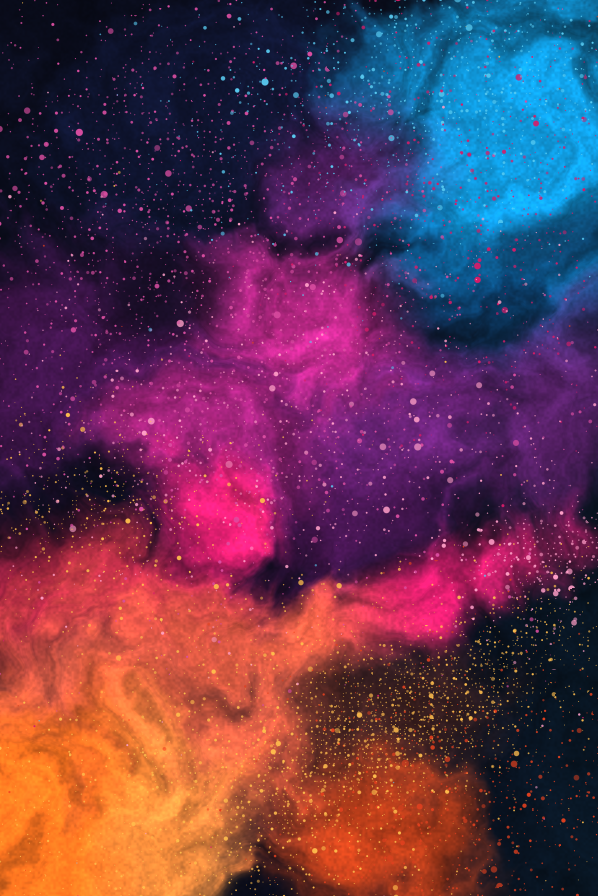
Reproduce this background procedurally as a Shadertoy shader.

```glsl
// Bursting clouds of coloured powder on a dark ground, cyan above and orange below.
// Soft ellipses eroded by warped fractal noise are layered from back to front,
// then jittered grids of round specks are scattered inside soft regions.

const vec3 NIGHT   = vec3(0.035, 0.045, 0.10);
const vec3 CYAN    = vec3(0.06, 0.60, 0.86);
const vec3 BLUE    = vec3(0.05, 0.36, 0.62);
const vec3 PLUM    = vec3(0.27, 0.08, 0.31);
const vec3 VIOLET  = vec3(0.45, 0.15, 0.51);
const vec3 MAGENTA = vec3(0.80, 0.17, 0.57);
const vec3 HOTPINK = vec3(0.98, 0.13, 0.48);
const vec3 CRIMSON = vec3(0.80, 0.15, 0.31);
const vec3 CORAL   = vec3(0.96, 0.40, 0.28);
const vec3 ORANGE  = vec3(1.00, 0.46, 0.12);
const vec3 AMBER   = vec3(1.00, 0.62, 0.28);
const vec3 RUST    = vec3(0.76, 0.25, 0.10);
const vec3 GOLD    = vec3(1.00, 0.74, 0.30);
const vec3 BLUSH   = vec3(1.00, 0.62, 0.78);

float hash(vec2 p) {
    vec3 q = fract(p.xyx * 0.1031);
    q += dot(q, q.yzx + 33.33);
    return fract((q.x + q.y) * q.z);
}

float noise(vec2 p) {
    vec2 i = floor(p), f = fract(p);
    f = f * f * (3.0 - 2.0 * f);
    float low = mix(hash(i), hash(i + vec2(1, 0)), f.x);
    float high = mix(hash(i + vec2(0, 1)), hash(i + vec2(1, 1)), f.x);
    return mix(low, high, f.y);
}

float fbm(vec2 p) {
    float sum = 0.0, amp = 0.5;
    for (int i = 0; i < 5; i++) {
        sum += amp * noise(p);
        p = mat2(1.6, 1.2, -1.2, 1.6) * p + 7.3;
        amp *= 0.5;
    }
    return sum;
}

// Tilted ellipse: 0 at the centre, 1 on the rim
float ellipse(vec2 p, vec2 centre, vec2 radius, float tilt) {
    float c = cos(tilt), s = sin(tilt);
    return length(mat2(c, -s, s, c) * (p - centre) / radius);
}

float region(vec2 p, vec2 centre, vec2 radius, float tilt) {
    float d = ellipse(p, centre, radius, tilt);
    return exp(-d * d);
}

// Powder cloud with an edge eroded by noise n
vec3 puff(vec3 under, vec3 tint, vec2 p, vec2 centre, vec2 radius, float tilt, float n, float strength) {
    float d = ellipse(p, centre, radius, tilt) + (0.5 - n) * 1.1;
    return mix(under, tint, strength * smoothstep(1.3, 0.3, d));
}

// One round grain per cell; amount is the chance that a cell holds one
vec3 specks(vec3 under, vec3 tint, vec2 p, float cells, float amount, float seed, float pixel) {
    vec2 g = p * cells + seed * 3.7, id = floor(g) + seed * 57.0;
    vec2 spot = 0.25 + 0.5 * vec2(hash(id), hash(id + 19.0));
    float size = hash(id + 41.0);
    float radius = mix(0.07, 0.23, size * size * size);
    float blur = pixel * cells * 0.7;
    float dot_ = 1.0 - smoothstep(radius - blur, radius + blur, length(fract(g) - spot));
    float present = step(hash(id + 83.0), amount);
    return mix(under, tint, dot_ * present * (0.5 + 0.5 * hash(id + 61.0)));
}

void mainImage(out vec4 fragColor, in vec2 fragCoord) {
    float pixel = 1.5 / iResolution.y;
    vec2 p = fragCoord * pixel;
    vec2 warp = vec2(fbm(p * 5.0 + 2.0), fbm(p * 5.0 + 31.0)) - 0.48;
    vec2 q = p + 0.13 * warp;
    float n = fbm(q * 8.0 + warp * 3.0);

    // Dim haze
    vec3 col = mix(NIGHT, vec3(0.03, 0.08, 0.13), smoothstep(0.6, 1.0, p.x));
    col = puff(col, vec3(0.07, 0.10, 0.24), q, vec2(0.35, 1.30), vec2(0.38, 0.22), 0.3, n, 0.7);
    col = puff(col, PLUM, q, vec2(0.12, 0.88), vec2(0.32, 0.25), 0.2, n, 0.85);
    col = puff(col, PLUM, q, vec2(0.52, 0.74), vec2(0.36, 0.34), 0.3, n, 0.95);

    // Cyan and violet clouds
    col = puff(col, BLUE, q, vec2(0.84, 1.13), vec2(0.24, 0.27), 0.4, n, 0.9);
    col = puff(col, CYAN, q, vec2(0.88, 1.30), vec2(0.31, 0.29), 0.4, n, 0.95);
    col = puff(col, vec3(0.05, 0.20, 0.34), q, vec2(0.92, 1.10), vec2(0.14, 0.06), 0.2, n, 0.7);
    col = puff(col, VIOLET, q, vec2(0.57, 1.22), vec2(0.15, 0.12), 0.5, n, 0.8);
    col = puff(col, VIOLET, q, vec2(0.90, 0.80), vec2(0.13, 0.22), -0.6, n, 0.75);
    col = puff(col, VIOLET, q, vec2(0.69, 0.83), vec2(0.17, 0.14), -0.5, n, 0.95);
    col = puff(col, MAGENTA, q, vec2(0.54, 0.97), vec2(0.19, 0.15), -0.4, n, 0.95);
    col = puff(col, MAGENTA, q, vec2(0.35, 0.74), vec2(0.19, 0.16), 0.5, n, 0.75);
    col = puff(col, NIGHT, q, vec2(0.17, 0.66), vec2(0.10, 0.09), 0.0, n, 0.75);
    col = puff(col, NIGHT, q, vec2(0.27, 1.02), vec2(0.11, 0.08), 0.3, n, 0.65);

    // Pink and orange clouds
    col = puff(col, CRIMSON, q, vec2(0.14, 0.50), vec2(0.37, 0.13), -0.05, n, 0.9);
    col = puff(col, HOTPINK, q, vec2(0.34, 0.62), vec2(0.13, 0.12), 0.0, n, 0.95);
    col = puff(col, vec3(0.30, 0.15, 0.14), q, vec2(0.62, 0.27), vec2(0.22, 0.16), 0.3, n, 0.85);
    col = puff(col, RUST, q, vec2(0.62, 0.10), vec2(0.17, 0.15), 0.2, n, 0.95);
    vec2 streak = mix(p, q, 0.45);
    vec3 streakTint = mix(CORAL, HOTPINK, smoothstep(0.48, 0.76, p.x + (p.y - 0.46) * 0.6));
    col = puff(col, streakTint, streak, vec2(0.67, 0.49), vec2(0.30, 0.085), 0.38, n, 1.0);
    col = puff(col, CORAL, q, vec2(0.18, 0.27), vec2(0.38, 0.29), 0.35, n, 0.95);
    col = puff(col, ORANGE, q, vec2(0.06, 0.08), vec2(0.30, 0.25), 0.0, n, 0.95);
    col = puff(col, AMBER, q, vec2(0.31, 0.09), vec2(0.13, 0.22), 0.1, n, 0.7);

    // Smoke shading and fine grain
    col *= 0.62 + 0.78 * fbm(q * 17.0 + warp * 6.0);
    col *= 0.92 + 0.16 * noise(p * 230.0);

    // Scattered grains
    float upperLeft = region(p, vec2(0.27, 1.17), vec2(0.30, 0.30), 0.0);
    float middle = region(p, vec2(0.48, 0.78), vec2(0.40, 0.25), 0.0);
    float top = region(p, vec2(0.72, 1.40), vec2(0.30, 0.22), 0.0);
    float tip = region(p, vec2(0.93, 0.57), vec2(0.11, 0.10), 0.0);
    float golden = region(p, vec2(0.70, 0.31), vec2(0.27, 0.10), 0.5);
    float ember = region(p, vec2(0.78, 0.16), vec2(0.23, 0.20), 0.0);
    float warm = region(p, vec2(0.40, 0.17), vec2(0.30, 0.28), 0.0);
    float leftDust = region(p, vec2(0.17, 0.66), vec2(0.18, 0.12), 0.0);
    for (int i = 0; i < 3; i++) {
        float layer = float(i), cells = 38.0 + 30.0 * layer;
        col = specks(col, mix(MAGENTA, BLUSH, 0.3), p, cells, 0.38 * upperLeft + 0.12 * middle, layer + 1.0, pixel);
        col = specks(col, vec3(0.35, 0.80, 0.95), p, cells, 0.32 * top, layer + 5.0, pixel);
        col = specks(col, HOTPINK * 0.85, p, cells, 0.2 * region(p, vec2(0.82, 1.17), vec2(0.25), 0.0), layer + 9.0, pixel);
        col = specks(col, BLUSH, p, cells, 0.5 * tip + 0.16 * middle, layer + 13.0, pixel);
        col = specks(col, vec3(0.88, 0.25, 0.12), p, cells, 0.35 * ember, layer + 17.0, pixel);
        col = specks(col, GOLD, p, cells * 1.3, 0.65 * golden + 0.22 * warm + 0.25 * leftDust, layer + 21.0, pixel);
    }
    fragColor = vec4(clamp(col, 0.0, 1.0), 1.0);
}
```
